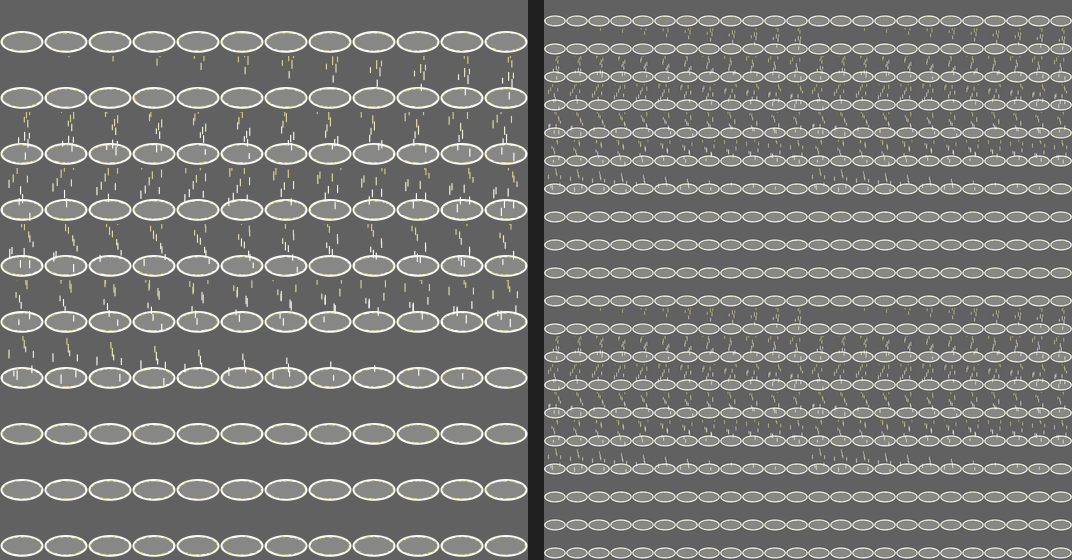
Left: one tile. Right: repeated 2 by 2.
Write a Shadertoy shader that draws this pattern.

```glsl
// Grid of animation frames: streaks of light fall onto a glowing elliptical ring.
#define GRID vec2(12.0, 10.0)       // frames across and down
#define RADII vec2(0.488, 0.247)    // ring radii, in frame widths
#define RING_WIDTH 0.047
#define RING_HEIGHT 0.252           // ring centre above frame bottom
#define DROPS 44
#define FIRST_BIRTH 12.0            // frame where the rain begins
#define BIRTH_SPAN 59.0             // frames during which drops appear
#define DROP_WIDTH 0.026
#define FLECKS 56.0                 // noise steps around the ring
#define BACKGROUND vec3(0.38)
#define GLOW vec3(0.985, 0.985, 0.965)
#define GOLD vec3(0.83, 0.78, 0.44)

float hash(vec2 p) {
    vec3 q = fract(vec3(p.xyx) * 0.1031);
    q += dot(q, q.yzx + 33.33);
    return fract((q.x + q.y) * q.z);
}

// Value noise around a circle, t counted in turns
float circleNoise(float t, float seed) {
    float s = fract(t) * FLECKS;
    float i = floor(s);
    float a = hash(vec2(mod(i, FLECKS), seed));
    float b = hash(vec2(mod(i + 1.0, FLECKS), seed));
    return mix(a, b, smoothstep(0.0, 1.0, s - i));
}

// Approximate signed distance to an ellipse
float ellipse(vec2 p, vec2 r) {
    float k = max(length(p / r), 0.001);
    return k * (k - 1.0) / max(length(p / (r * r)), 0.001);
}

// Pixel coverage of a signed distance
float cover(float d, float px) {
    return clamp(0.5 - d / px, 0.0, 1.0);
}

vec3 drawRing(vec3 color, vec2 p, float frame, float px) {
    float d = ellipse(p, RADII);
    float turn = atan(p.y / RADII.y, p.x / RADII.x) / 6.2831853;
    float wobble = circleNoise(turn, frame + 7.0) - 0.5;
    float inner = d + RING_WIDTH + 0.016 * wobble;
    color = mix(color, GLOW, cover(d, px));
    color = mix(color, vec3(0.53, 0.53, 0.52), cover(inner, px));

    // Golden flecks along the ragged inner edge
    float fleck = smoothstep(0.58, 0.76, circleNoise(turn, frame + 151.0));
    float band = cover(abs(inner - 0.002) - 0.011, px);
    return mix(color, GOLD, 0.85 * fleck * band);
}

vec3 drawDrops(vec3 color, vec2 cell, float frame, float aspect, float px) {
    float depth = 1.0 - cell.y;
    for (int i = 0; i < DROPS; i++) {
        float id = float(i);
        float birth = FIRST_BIRTH + BIRTH_SPAN * (id + hash(vec2(id, 1.3))) / float(DROPS);
        float age = frame - birth;
        float life = mix(9.5, 13.0, hash(vec2(id, 2.7)));
        if (age < 0.0 || age > life) continue;

        // Falling segment, cut off by the top of the frame
        float speed = mix(0.062, 0.076, hash(vec2(id, 4.1)));
        float tip = min(age * speed, 0.99);
        float tail = max(tip - mix(0.10, 0.17, hash(vec2(id, 5.9))), 0.0);
        float spread = mix(hash(vec2(id, 8.2)), hash(vec2(id, 9.6)), 0.3);
        float x = mix(0.14, 0.84, spread) + 0.002 * age * (hash(vec2(id, 6.4)) - 0.5);
        float across = abs(cell.x - x) - 0.5 * DROP_WIDTH;
        float along = (abs(depth - 0.5 * (tip + tail)) - 0.5 * (tip - tail)) * aspect;

        // Gold at the top, brightening on the way down
        vec3 tint = mix(GOLD, GLOW, smoothstep(0.0, 0.6, tip));
        color = mix(color, tint, cover(across, px) * cover(along, px));
    }
    return color;
}

void mainImage(out vec4 fragColor, in vec2 fragCoord) {
    vec2 grid = fragCoord / iResolution.xy * GRID;
    vec2 cell = fract(grid);
    vec2 index = floor(grid);
    float frame = index.x + (GRID.y - 1.0 - index.y) * GRID.x;

    // Lengths are in frame widths
    float px = GRID.x / iResolution.x;
    float aspect = iResolution.y / GRID.y * px;
    vec2 p = vec2(cell.x - 0.5, (cell.y - RING_HEIGHT) * aspect);

    vec3 color = drawRing(BACKGROUND, p, frame, px);
    color = drawDrops(color, cell, frame, aspect, px);
    fragColor = vec4(color, 1.0);
}
```
